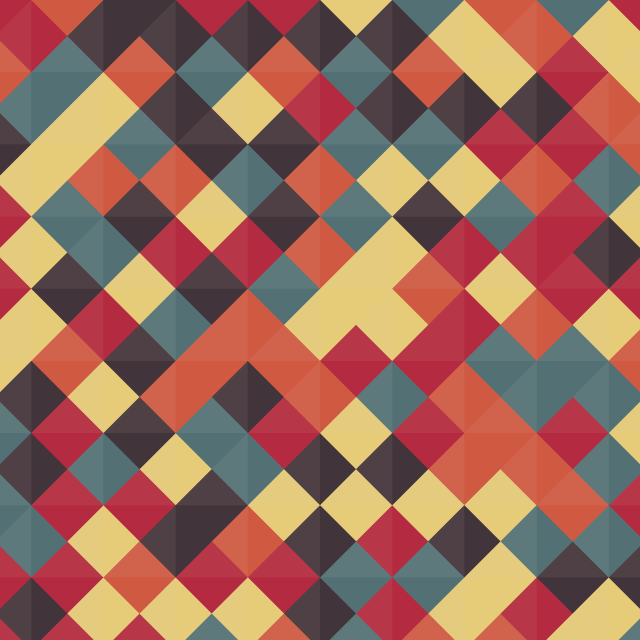
Reproduce this pattern procedurally as a WebGL 1 fragment shader.

```glsl
precision highp float;
// Patchwork of diamonds on a 45-degree lattice in five flat retro colours.
// Each diamond is picked by hash, thinned of equal neighbours, and folded
// into a pale half and a plain half; supersampling smooths every edge.

uniform vec2 u_resolution;

const float PITCH = 0.1128;               // diamond diagonal, canvas units
const vec2 ORIGIN = vec2(0.0488, 0.0413); // centre of one upright-folded diamond
const float SEED = 17.0;
const vec3 TEAL = vec3(0.325, 0.445, 0.46);
const vec3 SAND = vec3(0.90, 0.795, 0.475);
const vec3 CRIMSON = vec3(0.705, 0.165, 0.25);
const vec3 PLUM = vec3(0.257, 0.203, 0.23);
const vec3 ORANGE = vec3(0.815, 0.35, 0.26);
const vec3 WASH = vec3(0.85, 0.82, 0.72); // tint of the pale halves
const float WASH_AMOUNT = 0.08;
const int SAMPLES = 3;                    // per axis

float hash(vec2 p, float salt) {
  vec3 h = fract(vec3(p.xyx + SEED) * vec3(0.1031, 0.1030, 0.0973) + salt * 0.137);
  h += dot(h, h.yzx + 33.33);
  return fract((h.x + h.y) * h.z);
}

float pickIndex(vec2 id, float salt) {
  return floor(hash(id, salt) * 5.0);
}

vec3 palette(float index) {
  if (index < 0.5) return TEAL;
  if (index < 1.5) return SAND;
  if (index < 2.5) return CRIMSON;
  if (index < 3.5) return PLUM;
  return ORANGE;
}

// Odd diamonds draw again once if they repeat one of their even neighbours.
float diamondIndex(vec2 id, float odd) {
  float index = pickIndex(id, 0.0);
  if (odd < 0.5) return index;
  bool clash = false;
  vec2 side = vec2(1.0, 0.0);
  for (int i = 0; i < 4; i++) {
    if (abs(pickIndex(id + side, 0.0) - index) < 0.5) clash = true;
    side = vec2(-side.y, side.x);
  }
  return clash ? pickIndex(id, 1.0) : index;
}

vec3 patchwork(vec2 uv) {
  // Turn the lattice so that each diamond becomes a unit square.
  vec2 q = (uv - ORIGIN) / PITCH;
  vec2 turned = vec2(q.x + q.y, q.x - q.y);
  vec2 id = floor(turned + 0.5);
  vec2 local = turned - id;
  float odd = mod(id.x + id.y, 2.0);

  // Even diamonds fold along the vertical, odd ones along the horizontal.
  float fold = odd < 0.5 ? -(local.x + local.y) : local.x - local.y;
  vec3 base = palette(diamondIndex(id, odd));
  return mix(base, WASH, WASH_AMOUNT * step(0.0, fold));
}

void main() {
  vec3 sum = vec3(0.0);
  for (int j = 0; j < SAMPLES; j++) {
    for (int i = 0; i < SAMPLES; i++) {
      vec2 jitter = (vec2(float(i), float(j)) + 0.5) / float(SAMPLES) - 0.5;
      sum += patchwork((gl_FragCoord.xy + jitter) / u_resolution);
    }
  }
  gl_FragColor = vec4(sum / float(SAMPLES * SAMPLES), 1.0);
}
```
